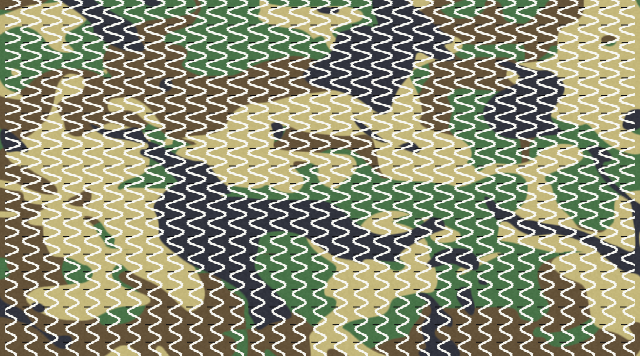
Give the GLSL for this pattern, as a WebGL 2 fragment shader.

```glsl
#version 300 es
precision highp float;
// Woodland camouflage cloth overlaid with a grid of white wavy stitches.
// Warped noise layers make the camouflage; a sine per column, with stepped
// edges and short dark dashes at each row seam, makes the stitching.
uniform vec2 u_resolution;
out vec4 fragColor;

const float COLUMNS = 31.0;
const float ROWS = 20.2;
const float SEAM_OFFSET = 0.22;      // seam height, in rows
const float SWING_BOTTOM = 0.27;     // wave amplitude, in columns
const float SWING_TOP = 0.46;
const float THREAD_HALF = 0.066;     // in rows
const float THREAD_STEPS = 11.0;     // jagged steps per row
const float STEP_AMOUNT = 0.55;
const float MARGIN = 0.008;          // plain strip at both sides
const vec2 DASH_HALF = vec2(0.15, 0.028);
const vec2 CAMO_SCALE = vec2(5.0, 7.2);
const float CAMO_WARP = 0.65;
const float GRAIN = 0.035;

const vec3 BROWN = vec3(0.39, 0.32, 0.22);
const vec3 GREEN = vec3(0.28, 0.45, 0.28);
const vec3 TAN = vec3(0.77, 0.72, 0.48);
const vec3 NAVY = vec3(0.19, 0.20, 0.24);
const vec3 THREAD = vec3(0.97, 0.97, 0.95);
const vec3 DASH = vec3(0.06, 0.06, 0.07);
const float TAU = 6.2831853;

float hash(vec2 p) {
  return fract(sin(dot(p, vec2(127.1, 311.7))) * 43758.5453);
}

float noise(vec2 p) {
  vec2 i = floor(p), f = fract(p);
  f = f * f * (3.0 - 2.0 * f);
  return mix(mix(hash(i), hash(i + vec2(1, 0)), f.x),
             mix(hash(i + vec2(0, 1)), hash(i + vec2(1, 1)), f.x), f.y);
}

// Coverage of one camouflage colour
float patches(vec2 p, float seed, float threshold) {
  p += seed;
  vec2 warp = vec2(noise(p * 1.3 + 17.0), noise(p * 1.3 + 43.0)) - 0.5;
  p += 2.0 * CAMO_WARP * warp;
  float n = 0.72 * noise(p) + 0.28 * noise(p * 2.3 + 9.0);
  float soft = max(fwidth(n), 0.001);
  return smoothstep(-soft, soft, n - threshold);
}

vec3 camouflage(vec2 p) {
  vec2 q = p * CAMO_SCALE;
  vec3 color = mix(BROWN, GREEN, patches(q, 3.7, 0.51));
  color = mix(color, TAN, patches(q, 31.3, 0.575));
  vec2 slanted = vec2(q.x + 0.35 * q.y, q.y * 0.85);
  return mix(color, NAVY, patches(slanted, 72.9, 0.64));
}

// Distance to the nearest wave, in rows
float waveDistance(vec2 grid, float swing, float cellAspect) {
  float stepped = (floor(grid.y * THREAD_STEPS) + 0.5) / THREAD_STEPS;
  float angle = TAU * mix(grid.y, stepped, STEP_AMOUNT);
  float dx = fract(grid.x - swing * sin(angle)) - 0.5;
  float slope = cellAspect * swing * TAU * cos(TAU * grid.y);
  return abs(dx) * cellAspect * inversesqrt(1.0 + slope * slope);
}

void main() {
  vec2 uv = gl_FragCoord.xy / u_resolution;
  vec2 p = gl_FragCoord.xy / u_resolution.y;
  vec2 grid = uv * vec2(COLUMNS, ROWS) + vec2(0.0, SEAM_OFFSET);
  float cellAspect = (u_resolution.x / COLUMNS) / (u_resolution.y / ROWS);
  float pixel = ROWS / u_resolution.y;

  // Cloth with fine grain
  vec3 color = camouflage(p);
  color += GRAIN * (noise(p * 240.0) - 0.5);

  // Dashes along the row seams
  float seam = floor(grid.y + 0.5);
  float column = floor(grid.x);
  float shift = 0.3 * (hash(vec2(column, seam)) - 0.5);
  vec2 toDash = vec2(fract(grid.x) - 0.15 - 0.5 * DASH_HALF.x - shift * 0.3,
                     grid.y - seam);
  vec2 edge = (abs(toDash) - DASH_HALF) * vec2(cellAspect, 1.0);
  float dash = 1.0 - smoothstep(-0.5 * pixel, 0.5 * pixel, max(edge.x, edge.y));

  // Waves, wider toward the top
  float swing = mix(SWING_BOTTOM, SWING_TOP, smoothstep(0.0, 0.6, uv.y));
  float d = waveDistance(grid, swing, cellAspect) - THREAD_HALF;
  float thread = 1.0 - smoothstep(-0.5 * pixel, 0.5 * pixel, d);

  float inside = smoothstep(MARGIN - 0.001, MARGIN + 0.001, min(uv.x, 1.0 - uv.x));
  color = mix(color, THREAD, thread * inside);
  color = mix(color, DASH, dash * inside);
  fragColor = vec4(color, 1.0);
}
```
